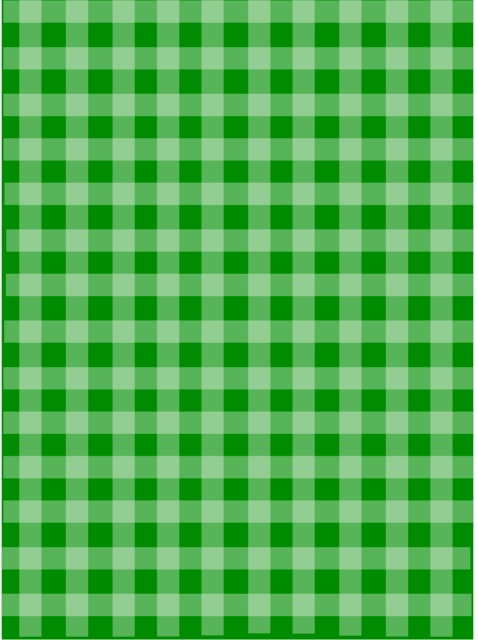
Write a WebGL 2 fragment shader that draws this pattern.

```glsl
#version 300 es
precision highp float;
// Green gingham: 10 upright and 14 level bands of translucent white over a
// green cloth, with slightly uneven gaps and ragged band ends at the border.
// Lengths are in threads, 288 of them to the canvas height; y runs downward.

uniform vec2 u_resolution;
out vec4 fragColor;

// Smoothed coverage of the interval from a to b
float span(float x, float a, float b, float softness) {
    float enter = clamp((x - a) / softness + 0.5, 0.0, 1.0);
    float leave = clamp((b - x) / softness + 0.5, 0.0, 1.0);
    return enter * leave;
}

void main() {
    float pixel = 288.0 / u_resolution.y;
    float softness = 1.3 * pixel;
    vec2 p = gl_FragCoord.xy * pixel;
    p.y = 288.0 - p.y;

    // Bands, each 10 threads wide
    float upright = 0.0;
    float level = 0.0;
    float start = 0.0;
    for (int i = 0; i < 14; i++) {
        // Bands near the middle of the series stop a little short
        float k = float(i);
        float shortfall = exp(-0.5 * (k - 5.4) * (k - 5.4));

        if (i < 10) {
            float column = span(p.x, start + 8.65, start + 18.65, softness);
            float foot = 286.5 - 1.6 * shortfall;
            upright = max(upright, column * span(p.y, -1.0, foot, softness));
        }

        float row = span(p.y, start + 0.2, start + 10.25, softness);
        float left = i < 12 ? 1.5 + 1.4 * shortfall : 0.75;
        float right = i < 12 ? 213.0 : 211.6 + 0.6 * (k - 12.0);
        level = max(level, row * span(p.x, left, right, softness));

        // The pitch is 20 threads, plus one where the gap bit is set
        start += 20.0 + float((6355 >> i) & 1);
    }

    // Cloth, then the two translucent layers, inside a thin white border
    vec3 white = vec3(1.0);
    vec3 color = vec3(0.0, 0.55, 0.0);
    color = mix(color, white, 0.345 * upright);
    color = mix(color, white, 0.345 * level);
    float cloth = span(p.x, 0.75, 213.0, pixel) * span(p.y, -1.0, 287.8, pixel);
    fragColor = vec4(mix(white, color, cloth), 1.0);
}
```
